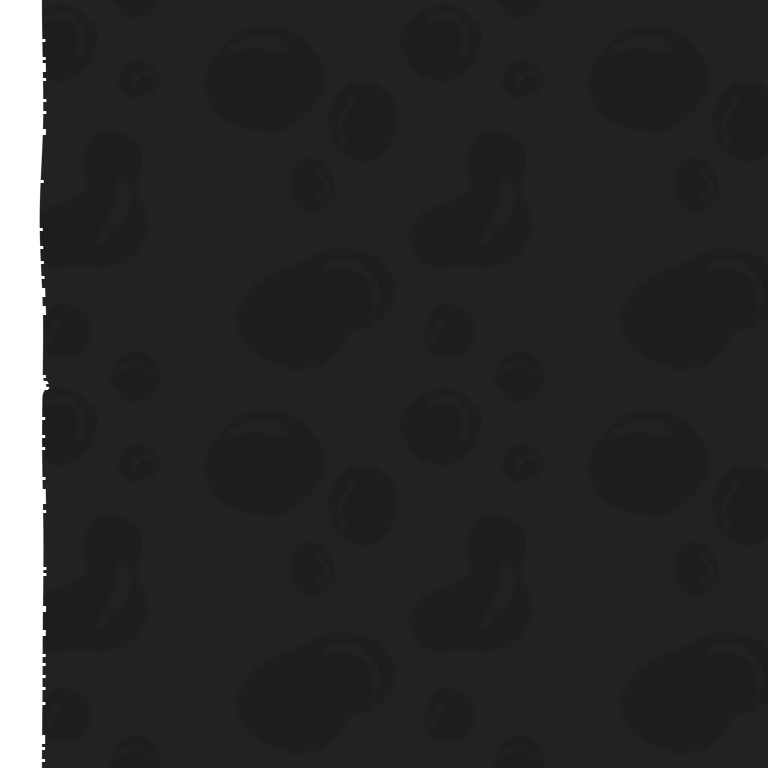
This pattern is drawn by a three.js fragment shader. Its source:

```glsl
// Dark glossy pebbles on charcoal, two by two repeats, with a ragged white strip at the left.
varying vec2 vUv;

const float REPEATS = 2.0;
const vec3 CHARCOAL = vec3(0.133);
const vec3 STONE_RIM = vec3(0.119);
const vec3 STONE_CORE = vec3(0.113);
const vec3 GLOSS = vec3(0.130);
const vec3 PAPER = vec3(1.0);

float hash(vec2 cell) {
  vec3 q = fract(cell.xyx * 0.1031);
  q += dot(q, q.yzx + 33.33);
  return fract((q.x + q.y) * q.z);
}

// Value noise that wraps with the tile; result is centred on zero
float tileNoise(vec2 p, float cells) {
  vec2 g = p * cells;
  vec2 i = floor(g);
  vec2 f = fract(g);
  f = f * f * (3.0 - 2.0 * f);
  vec2 lo = mod(i, cells);
  vec2 hi = mod(i + 1.0, cells);
  float bottom = mix(hash(lo), hash(vec2(hi.x, lo.y)), f.x);
  float top = mix(hash(vec2(lo.x, hi.y)), hash(hi), f.x);
  return mix(bottom, top, f.y) - 0.5;
}

// Offset from a centre, wrapped across the tile borders
vec2 around(vec2 p, vec2 centre) {
  return fract(p - centre + 0.5) - 0.5;
}

float ellipse(vec2 p, vec2 radii) {
  return (length(p / radii) - 1.0) * min(radii.x, radii.y);
}

float smoothUnion(float a, float b, float k) {
  float h = max(k - abs(a - b), 0.0) / k;
  return min(a, b) - h * h * k * 0.25;
}

float segment(vec2 p, vec2 a, vec2 b) {
  vec2 ab = b - a;
  return length(p - a - ab * clamp(dot(p - a, ab) / dot(ab, ab), 0.0, 1.0));
}

// Curved stroke along a quadratic Bezier
float stroke(vec2 p, vec2 a, vec2 b, vec2 c, float halfWidth) {
  float d = 1.0;
  vec2 last = a;
  for (int i = 1; i <= 8; i++) {
    float t = float(i) / 8.0;
    vec2 next = mix(mix(a, b, t), mix(b, c, t), t);
    d = min(d, segment(p, last, next));
    last = next;
  }
  return d - halfWidth;
}

// x: distance to the body, y: distance to its highlight
vec2 pebble(vec2 p, vec2 centre, vec2 radii, vec2 a, vec2 b, vec2 c, float halfWidth) {
  vec2 q = around(p, centre);
  return vec2(ellipse(q, radii), stroke(q, a, b, c, halfWidth));
}

vec2 bootStone(vec2 p, vec2 centre) {
  vec2 q = around(p, centre);
  float body = ellipse(q, vec2(0.105, 0.102));
  body = smoothUnion(body, ellipse(q - vec2(0.013, 0.170), vec2(0.080, 0.085)), 0.06);
  body = smoothUnion(body, ellipse(q - vec2(-0.128, -0.023), vec2(0.081, 0.078)), 0.06);
  return vec2(body, stroke(q, vec2(0.039, 0.125), vec2(0.054, 0.034), vec2(-0.024, -0.041), 0.015));
}

vec2 twinStone(vec2 p, vec2 centre) {
  vec2 q = around(p, centre);
  float left = ellipse(q - vec2(-0.062, -0.033), vec2(0.148, 0.130));
  float right = ellipse(q - vec2(0.063, 0.042), vec2(0.143, 0.112));
  float gloss = stroke(q, vec2(0.024, 0.112), vec2(0.180, 0.130), vec2(0.139, -0.028), 0.012);
  return vec2(smoothUnion(left, right, 0.03), gloss);
}

vec2 allStones(vec2 p) {
  vec2 d = min(bootStone(p, vec2(0.279, 0.406)), twinStone(p, vec2(0.830, 0.200)));
  d = min(d, pebble(p, vec2(0.690, 0.792), vec2(0.156, 0.138), vec2(-0.094, 0.075), vec2(-0.03, 0.115), vec2(0.046, 0.085), 0.013));
  d = min(d, pebble(p, vec2(0.943, 0.682), vec2(0.090, 0.108), vec2(-0.025, 0.055), vec2(-0.075, 0.0), vec2(-0.05, -0.05), 0.010));
  d = min(d, pebble(p, vec2(0.810, 0.518), vec2(0.063, 0.076), vec2(0.02, 0.03), vec2(0.06, 0.0), vec2(0.02, -0.035), 0.011));
  d = min(d, pebble(p, vec2(0.172, 0.138), vec2(0.068, 0.079), vec2(-0.01, 0.03), vec2(-0.03, 0.02), vec2(-0.04, -0.025), 0.012));
  d = min(d, pebble(p, vec2(0.352, 0.021), vec2(0.063, 0.066), vec2(-0.03, 0.02), vec2(0.0, 0.045), vec2(0.035, 0.012), 0.009));
  d = min(d, pebble(p, vec2(0.151, 0.891), vec2(0.102, 0.102), vec2(-0.026, 0.06), vec2(0.075, 0.09), vec2(0.058, -0.03), 0.012));
  return min(d, pebble(p, vec2(0.357, 0.792), vec2(0.057, 0.055), vec2(-0.01, -0.015), vec2(0.0, 0.02), vec2(0.03, 0.025), 0.010));
}

// Ragged border of the white strip at height y
float stripEdge(float y) {
  float drift = 0.006 * tileNoise(vec2(0.5, y), 7.0);
  float nick = 0.004 * step(0.78, hash(vec2(floor(y * 256.0), 17.0)));
  float bump = 0.005 * exp(-pow(abs(y - 0.497) / 0.007, 2.0));
  return 0.0545 + drift + nick + bump;
}

void main() {
  vec2 p = fract(vUv * REPEATS);
  float grain = tileNoise(p, 96.0);
  float rough = 0.014 * tileNoise(p, 11.0) + 0.010 * tileNoise(p, 60.0);
  vec2 d = allStones(p) + rough;

  // Stones, their darker cores, then the soft highlights
  vec3 stone = mix(STONE_CORE, STONE_RIM, smoothstep(-0.035, -0.005, d.x)) + 0.004 * grain;
  stone = mix(stone, GLOSS, 1.0 - smoothstep(-0.006, 0.006, d.y));
  vec3 colour = mix(stone, CHARCOAL, smoothstep(-0.005, 0.005, d.x));

  float edge = stripEdge(vUv.y);
  colour = mix(PAPER, colour, smoothstep(edge - 0.001, edge + 0.001, vUv.x));
  gl_FragColor = vec4(colour, 1.0);
}
```
